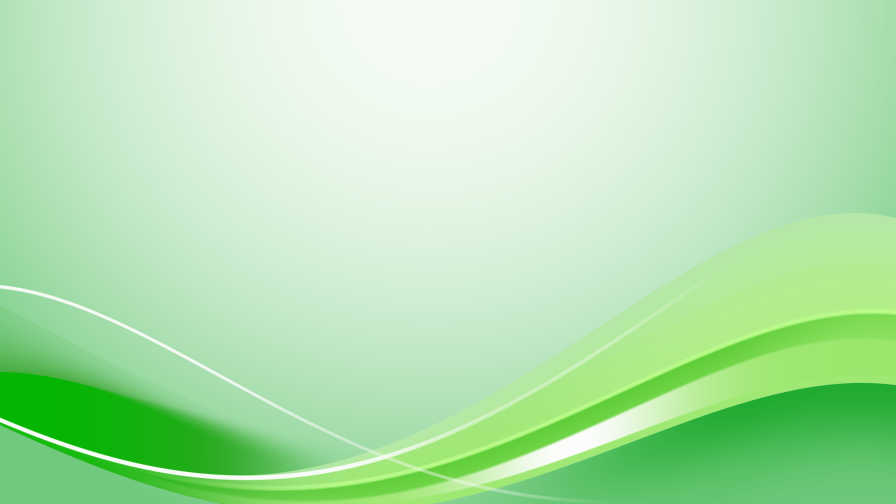
A WebGL 2 fragment shader for this background:

```glsl
#version 300 es
precision highp float;
// Soft green backdrop with flowing ribbons: a pale radial glow, dark swooshes
// at the left, a layered lime ribbon rising to the right and two white strands.
// Every edge is a smooth quartic curve y(x); layers are blended back to front.

#define GLOW_CENTER vec2(0.48, 1.0)
#define GLOW_RADIUS vec2(0.60, 1.0)
#define GLOW_FALLOFF 0.80
#define STRAND_WIDTH 0.0045
#define SHEEN_X 0.64
#define SHEEN_WIDTH 0.13
#define SHADE_DEPTH 0.13

uniform vec2 u_resolution;
out vec4 fragColor;

const vec3 PALE  = vec3(0.96, 0.985, 0.955);
const vec3 MINT  = vec3(0.44, 0.79, 0.49);
const vec3 VEIL  = vec3(0.71, 0.91, 0.66);
const vec3 LIME  = vec3(0.69, 0.94, 0.50);
const vec3 GRASS = vec3(0.36, 0.80, 0.21);
const vec3 VIVID = vec3(0.02, 0.71, 0.01);
const vec3 SHADE = vec3(0.13, 0.67, 0.19);
const vec3 MOSS  = vec3(0.22, 0.64, 0.17);

// Quartic through five heights at x = 0, 1/4, 1/2, 3/4, 1 (Newton form).
float curve(float x, float a, float b, float c, float d, float e) {
    float t = 4.0 * x;
    float d2 = c - 2.0 * b + a;
    float d3 = d - 3.0 * c + 3.0 * b - a;
    float d4 = e - 4.0 * d + 6.0 * c - 4.0 * b + a;
    return a + t * (b - a + (t - 1.0) / 2.0
             * (d2 + (t - 2.0) / 3.0 * (d3 + (t - 3.0) / 4.0 * d4)));
}

// Coverage of the side where d is positive, softened by the given width.
float edge(float d, float soft) {
    return smoothstep(-soft, soft, d);
}

float strand(float d, float width, float soft) {
    return edge(0.5 * width - abs(d), soft);
}

void main() {
    vec2 p = gl_FragCoord.xy / u_resolution;
    float x = p.x, y = p.y;
    float px = 0.8 / u_resolution.y;

    // Edges of the ribbon from top to bottom
    float veilTop  = curve(x, 0.167, 0.056, 0.171, 0.444, 0.567);
    float limeLine = curve(x, 0.162, 0.037, 0.086, 0.271, 0.380);
    float sheenTop = curve(x, 0.162, 0.019, 0.046, 0.225, 0.322);
    float base     = curve(x, 0.157, 0.000, 0.007, 0.153, 0.236);
    // Left swooshes and white strands
    float backTop   = curve(x, 0.394, 0.178, 0.051, 0.028, 0.028);
    float frontTop  = curve(x, 0.262, 0.146, 0.074, 0.167, 0.167);
    float riseLine  = curve(x, 0.167, 0.053, 0.139, 0.400, 0.676);
    float crossLine = curve(x, 0.431, 0.250, 0.051, 0.005, 0.000);

    // Radial backdrop
    vec2 q = (p - GLOW_CENTER) / GLOW_RADIUS;
    vec3 col = mix(PALE, MINT, clamp(GLOW_FALLOFF * dot(q, q), 0.0, 1.0));

    // Back swoosh, denser toward its lower side
    float aboveBase = edge(y - base, px);
    float depth = clamp((backTop - y) / max(backTop - frontTop, 0.03), 0.0, 1.0);
    float backAlpha = (0.10 + 0.68 * depth * depth) * (1.0 - smoothstep(0.08, 0.36, x));
    col = mix(col, MOSS, backAlpha * edge(backTop - y, px) * aboveBase);

    // Front swoosh, its upper edge blurring to the right
    float blur = px + 0.035 * smoothstep(0.08, 0.32, x);
    vec3 frontColor = mix(VIVID, MOSS, 0.75 * smoothstep(0.05, 0.30, x));
    float frontAlpha = 1.0 - smoothstep(0.20, 0.42, x);
    col = mix(col, frontColor, frontAlpha * edge(frontTop - y, blur) * aboveBase);

    // Shadow fading away below the ribbon
    float drop = max(base - y, 0.0) / SHADE_DEPTH;
    float shadeAlpha = exp(-drop * drop) * smoothstep(0.45, 0.85, x);
    col = mix(col, SHADE, shadeAlpha * (1.0 - aboveBase));

    // Ribbon: translucent veil with a crease, then green, then sheen
    float fall = clamp((veilTop - y) / max(veilTop - limeLine, 0.005), 0.0, 1.0);
    vec3 ribbon = mix(VEIL, LIME, 0.75 * fall);
    ribbon = mix(ribbon, LIME, 0.22 * edge(fall - 0.5, 0.03));
    ribbon = mix(ribbon, vec3(0.60, 0.90, 0.43),
                 0.7 * edge(riseLine - y, px) * (1.0 - smoothstep(0.50, 0.80, x)));

    float inner = clamp((limeLine - y) / max(limeLine - sheenTop, 0.005), 0.0, 1.0);
    vec3 green = mix(GRASS, LIME, 0.25 * inner + 0.35 * smoothstep(0.78, 1.0, x));
    ribbon = mix(ribbon, green, edge(limeLine - y, px));

    float s = (x - SHEEN_X) / SHEEN_WIDTH;
    vec3 sheen = mix(mix(GRASS, LIME, 0.75), vec3(0.99), exp(-s * s));
    ribbon = mix(ribbon, sheen, edge(sheenTop - y, 0.004));
    ribbon = mix(ribbon, vec3(0.62, 0.91, 0.45), edge(base + 0.016 - y, 0.002));
    ribbon = mix(ribbon, LIME + 0.05, 0.9 * strand(y - limeLine, 0.009, 0.003));

    float ribbonAlpha = mix(0.10, 1.0, smoothstep(0.08, 0.42, x));
    col = mix(col, ribbon, ribbonAlpha * edge(veilTop - y, px) * aboveBase);

    // White strands, dimming along their length
    float riseAlpha = mix(1.0, 0.38, smoothstep(0.36, 0.58, x))
                    * (1.0 - smoothstep(0.65, 0.84, x));
    float crossAlpha = mix(1.0, 0.45, smoothstep(0.20, 0.42, x))
                     * (1.0 - smoothstep(0.50, 0.72, x));
    col = mix(col, vec3(0.97, 0.99, 0.97),
              riseAlpha * strand(y - riseLine, 2.0 * STRAND_WIDTH, px));
    col = mix(col, vec3(0.96, 0.98, 0.96),
              crossAlpha * strand(y - crossLine, 1.5 * STRAND_WIDTH, px));

    fragColor = vec4(col, 1.0);
}
```
